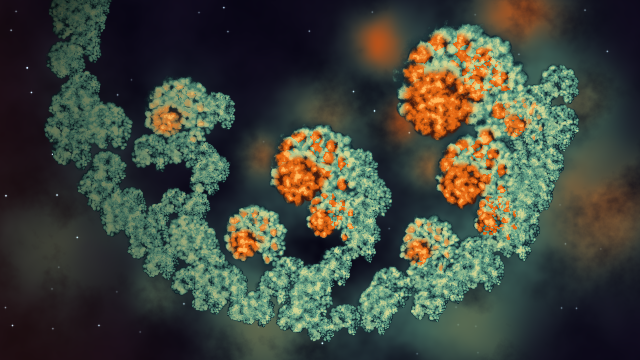
This background is drawn by a WebGL 2 fragment shader. Its source:

```glsl
#version 300 es
precision highp float;
// Curled fractal fronds in teal and ember orange, adrift in a dark starry haze.
uniform vec2 u_resolution;
out vec4 fragColor;

// Each entry: centre x, centre y, radius, heat (lengths in canvas heights)
const vec4 FRONDS[12] = vec4[12](
  vec4(1.265, .755, .185, 1.), vec4(1.345, .78, .085, 1.), vec4(1.45, .67, .075, .6),
  vec4(1.315, .515, .12, 1.), vec4(1.38, .395, .075, .85), vec4(1.185, .32, .085, .6),
  vec4(.865, .53, .13, 1.), vec4(.92, .40, .08, .85), vec4(.70, .345, .09, .65),
  vec4(.49, .69, .1, .5), vec4(.52, .34, .07, .15), vec4(.29, .65, .07, .05));
const vec4 CLOUDS[12] = vec4[12](
  vec4(1.07, .88, .085, .95), vec4(1.45, .97, .13, .85), vec4(1.60, .72, .1, .3),
  vec4(1.67, .42, .18, .6), vec4(.17, .32, .15, .15), vec4(1.32, .10, .13, .15),
  vec4(.44, .19, .07, .1), vec4(.74, .08, .14, .2), vec4(.91, .68, .09, .35),
  vec4(.73, .56, .06, .55), vec4(1.19, .545, .06, .55), vec4(1.11, .66, .075, .95));

vec2 hash2(vec2 p) {
  vec3 q = fract(p.xyx * vec3(.1031, .1030, .0973));
  q += dot(q, q.yzx + 33.33);
  return fract((q.xx + q.yz) * q.zy);
}

float gradientNoise(vec2 p) {
  vec2 i = floor(p), f = fract(p), e = vec2(0, 1);
  vec2 w = f * f * f * (f * (f * 6. - 15.) + 10.);
  float a = dot(hash2(i) - .5, f);
  float b = dot(hash2(i + e.yx) - .5, f - e.yx);
  float c = dot(hash2(i + e) - .5, f - e);
  float d = dot(hash2(i + 1.) - .5, f - 1.);
  return 2. * mix(mix(a, b, w.x), mix(c, d, w.x), w.y);
}

float fbm(vec2 p) {
  float sum = 0., amp = 1.;
  for (int i = 0; i < 4; i++) {
    sum += amp * gradientNoise(p);
    p = mat2(1.6, 1.2, -1.2, 1.6) * p + 7.3;
    amp *= .5;
  }
  return sum;
}

mat2 rotation(float a) { return mat2(cos(a), sin(a), -sin(a), cos(a)); }

// Bead on a unit curl: position and radius, from tail (0) to core (1), then the inner fill
vec3 bead(float t) {
  bool inner = t > 1.01;
  float a = inner ? 9. * (t - 1.) - 1.6 : mix(-.9, 4., t);
  float reach = inner ? .35 : mix(.87, .42, t);
  return vec3(reach * vec2(cos(a), sin(a)), inner ? .34 : mix(.28, .42, t));
}

// Curl of smaller curls; surface holds the highest (height, heat)
void addCurl(vec2 p, vec2 centre, float radius, float heat, float lift, inout vec2 surface) {
  vec2 q = (p - centre) / radius, core = vec2(-.25, -.25);
  if (dot(q, q) > 2.) return;
  float coreHeat = smoothstep(.75, .25, length(q - core));
  for (int i = 0; i < 13; i++) {
    float t = float(i) / 9.;
    vec3 b = bead(t);
    vec2 u = rotation(2. * t) * (q - b.xy) / b.z;
    float r2 = dot(u, u);
    if (r2 > 1.8) continue;
    float warmth = heat * max(coreHeat, .8 * smoothstep(.85, .1, length(u - core)));
    float base = lift * .38 * (1. - r2 / 1.5);
    if (base > surface.x) surface = vec2(base, warmth);
    for (int j = 0; j < 10; j++) {
      vec3 m = bead(float(j) / 7.);
      vec2 v = (u - m.xy) / (m.z * 1.25);
      float h = (1. - dot(v, v)) * lift * (1. - .22 * r2);
      if (h > surface.x) surface = vec2(h, warmth);
    }
  }
}

vec2 arcPoint(vec2 centre, vec2 radii, float a) {
  vec2 d = radii * vec2(cos(a), sin(a));
  return centre + vec2(d.x, d.y - .12 * d.x);
}

// Small curls scattered along an elliptic stem
void addStem(vec2 p, vec2 centre, vec2 radii, vec2 span, int count, float size, inout vec2 surface) {
  for (int i = 0; i < count; i++) {
    float t = float(i) / float(count - 1);
    vec2 r = hash2(vec2(float(i) * 3.7 + 1., centre.x * 91.));
    vec2 c = arcPoint(centre, radii, mix(span.x, span.y, t)) + (r - .5) * size * 2.;
    addCurl(p, c, size * mix(.65, 1.1, r.y), .15, .85, surface);
  }
}

vec3 stars(vec2 p) {
  vec2 g = p * 17., id = floor(g), r = hash2(id + 40.);
  vec2 d = abs(fract(g) - .2 - .6 * r);
  float bright = step(.86, hash2(id + 9.).x) * (.25 + r.y * r.y);
  float shine = exp(-dot(d, d) * 600.) + .25 * exp(-min(d.x, d.y) * 70. - max(d.x, d.y) * 20.);
  return vec3(.75, .9, .95) * bright * shine;
}

void main() {
  vec2 p = gl_FragCoord.xy / u_resolution.y;
  float mist = fbm(p * 5.), grain = fbm(p * 48.);
  vec2 stemCentre = vec2(.845, .745), stemRadii = vec2(.665, .613);

  // Night sky, reddish toward the lower left
  float ember = smoothstep(.75, .05, p.x + .35 * p.y);
  vec3 color = mix(vec3(.035, .025, .085), vec3(.11, .05, .065), ember);
  color += vec3(.035, .025, .04) * (mist + .3);

  // Haze along the main stem, wider outside it, and around the fronds
  vec2 d = p - stemCentre;
  float ring = length(vec2(d.x, d.y + .12 * d.x) / stemRadii) - 1.;
  float spread = ring > 0. ? mix(70., 16., smoothstep(.3, 1., p.x)) : 40.;
  float haze = .95 * exp(-ring * ring * spread) * smoothstep(1.05, .6, p.y);
  for (int i = 0; i < 12; i++) {
    vec2 q = (p - FRONDS[i].xy) / FRONDS[i].z;
    haze += .7 * exp(-dot(q, q) * .7);
  }
  haze = clamp(haze * (.8 + 1.1 * mist), 0., 1.);
  color = mix(color, vec3(.22, .37, .35), haze * mix(.35, .9, smoothstep(.2, .9, p.x)));
  color += stars(p);

  // Soft clouds with glowing hearts
  for (int i = 0; i < 12; i++) {
    vec4 c = CLOUDS[i];
    vec2 q = (p - c.xy) / c.z + .4 * vec2(mist, gradientNoise(p * 9. + 4.));
    float body = exp(-dot(q, q) * .85) * clamp(.85 + mist + .2 * grain, 0., 1.);
    float heart = c.w * exp(-dot(q, q) * 1.5);
    vec3 tint = mix(vec3(.28, .45, .37), vec3(.82, .34, .08), heart);
    color = mix(color, tint, body * mix(.5, .88, smoothstep(.2, .7, p.x)));
  }

  // Fronds and stems
  vec2 surface = vec2(0);
  vec2 w = p + .009 * vec2(gradientNoise(p * 30.), gradientNoise(p * 30. + 50.));
  for (int i = 0; i < 12; i++)
    addCurl(w, FRONDS[i].xy, FRONDS[i].z, FRONDS[i].w, 1., surface);
  addStem(w, stemCentre, stemRadii, vec2(.1, -3.5), 76, .056, surface);
  addStem(w, vec2(.625, .537), vec2(.39, .35), vec2(.1, -1.6), 20, .055, surface);
  addStem(w, vec2(.394, .653), vec2(.2, .23), vec2(.3, -1.7), 13, .047, surface);
  addStem(w, vec2(.45, .45), vec2(.03, .12), vec2(1.5, 1.2), 2, .06, surface);

  // Relief colouring: cool ramp, pale crests, hot cores
  float shade = clamp(surface.x * .85 + .6 * grain, 0., 1.);
  float warmth = surface.y + .2 * grain;
  float light = mix(.6, 1., smoothstep(.1, .85, p.x)) * mix(1., .55, smoothstep(.55, .9, p.y - p.x));
  vec3 cool = mix(vec3(.07, .16, .19), vec3(.37, .63, .53), smoothstep(.1, .7, shade));
  float crest = smoothstep(.55, .95, shade) * light;
  float rim = .75 * smoothstep(.03, .3, warmth) * smoothstep(.25, .7, shade);
  cool = mix(cool, vec3(.82, .84, .58), max(crest, rim));
  vec3 hot = mix(vec3(.26, .1, .05), vec3(.9, .41, .08), smoothstep(.2, .72, shade));
  hot = mix(hot, vec3(1., .72, .36), smoothstep(.72, 1., shade));
  vec3 frond = mix(cool * light, hot, smoothstep(.25, .65, warmth));
  float cover = smoothstep(0., .35, surface.x + .15 * grain) * step(.001, surface.x);
  fragColor = vec4(mix(color, frond, cover), 1.);
}
```
